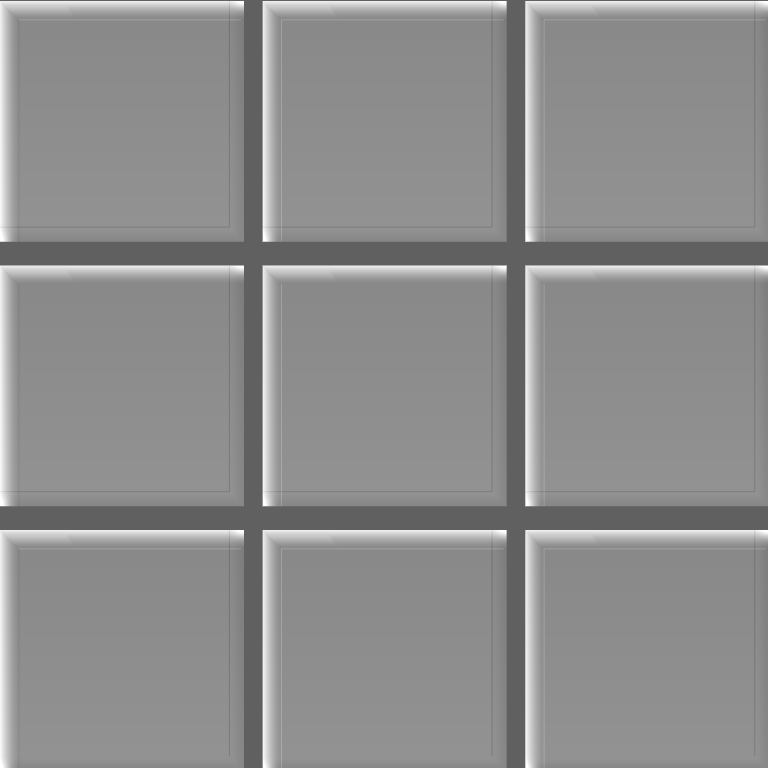
Reproduce this pattern procedurally as a WebGL 1 fragment shader.

```glsl
precision highp float;

uniform vec2 u_resolution;

#define PITCH vec2(0.3420, 0.3444)
#define TILE vec2(0.3177, 0.3135)
#define ORIGIN vec2(0.0, 0.0013)
#define BEVEL 0.0245
#define INSET 0.0190
#define LINE_WIDTH 0.0014
#define GROUT 0.378
#define FACE_TOP 0.532
#define FACE_BOTTOM 0.575
#define GLOSS 0.42
#define GLOSS_FALLOFF 1.6

// Coverage of a region whose signed inside distance is d
float cover(float d, float px) {
  return clamp(d / px + 0.5, 0.0, 1.0);
}

// Thin line at d = 0, kept only where the extent is positive
float scoreLine(float d, float extent, float px) {
  return cover(0.5 * LINE_WIDTH - abs(d), px) * cover(extent, px);
}

// Bright rounded edge fading out across the bevel
float gloss(float d) {
  return GLOSS * pow(clamp(1.0 - d / BEVEL, 0.0, 1.0), GLOSS_FALLOFF);
}

// lo: distances from left and top edges; hi: from right and bottom edges
float bevelledFace(vec2 lo, vec2 hi, float px) {
  float shade = mix(FACE_TOP, FACE_BOTTOM, clamp(lo.y / TILE.y, 0.0, 1.0));

  // Lit left and top sides meet in a mitre
  shade += gloss(min(lo.x, lo.y));

  // Slanted reflection break on the top side
  float slant = cover(0.082 + 0.7 * lo.y - lo.x, 2.0 * px);
  float topSide = smoothstep(0.004, 0.010, lo.y) * (1.0 - smoothstep(0.012, BEVEL, lo.y));
  shade += 0.035 * slant * topSide * cover(lo.x - lo.y, px);

  // Shaded right and bottom sides
  float lit = smoothstep(0.0, BEVEL, min(lo.x, lo.y));
  vec2 shadow = 1.0 - smoothstep(vec2(0.0), vec2(INSET), hi);
  shade -= 0.045 * max(shadow.x, shadow.y) * lit;

  // Highlights where lit sides run into the shaded ones
  shade += 0.14 * shadow.x * (1.0 - smoothstep(0.0, 0.016, lo.y));
  shade += 0.12 * shadow.y * (1.0 - smoothstep(0.0, 0.018, lo.x));
  return shade;
}

// Fine lines around the face, varying by row and column
float scoreMarks(vec2 lo, vec2 hi, vec2 cell, float px) {
  float leftTone = cell.x < 0.5 ? -0.035 : 0.085;
  float oddRow = mod(cell.y, 2.0);
  float lastRow = step(1.5, cell.y);
  float marks = leftTone * scoreLine(lo.x - BEVEL, lo.y - BEVEL, px);
  marks += 0.09 * (1.0 - oddRow) * scoreLine(lo.y - BEVEL, min(lo.x - BEVEL, hi.x - 0.004), px);
  marks -= 0.085 * scoreLine(hi.x - INSET, hi.y - INSET, px);
  marks -= 0.075 * (1.0 - lastRow) * scoreLine(hi.y - INSET, hi.x - INSET, px);
  return marks;
}

void main() {
  vec2 p = gl_FragCoord.xy / u_resolution;
  p.y = 1.0 - p.y;
  float px = 1.0 / min(u_resolution.x, u_resolution.y);

  // Repeat tiles with the grout split around each one
  vec2 halfGap = 0.5 * (PITCH - TILE);
  vec2 shifted = p - ORIGIN + halfGap;
  vec2 cell = floor(shifted / PITCH);
  vec2 lo = mod(shifted, PITCH) - halfGap;
  vec2 hi = TILE - lo;

  float shade = bevelledFace(lo, hi, px) + scoreMarks(lo, hi, cell, px);
  vec2 nearest = min(lo, hi);
  float tileMask = cover(min(nearest.x, nearest.y), px);
  gl_FragColor = vec4(vec3(mix(GROUT, clamp(shade, 0.0, 1.0), tileMask)), 1.0);
}
```
